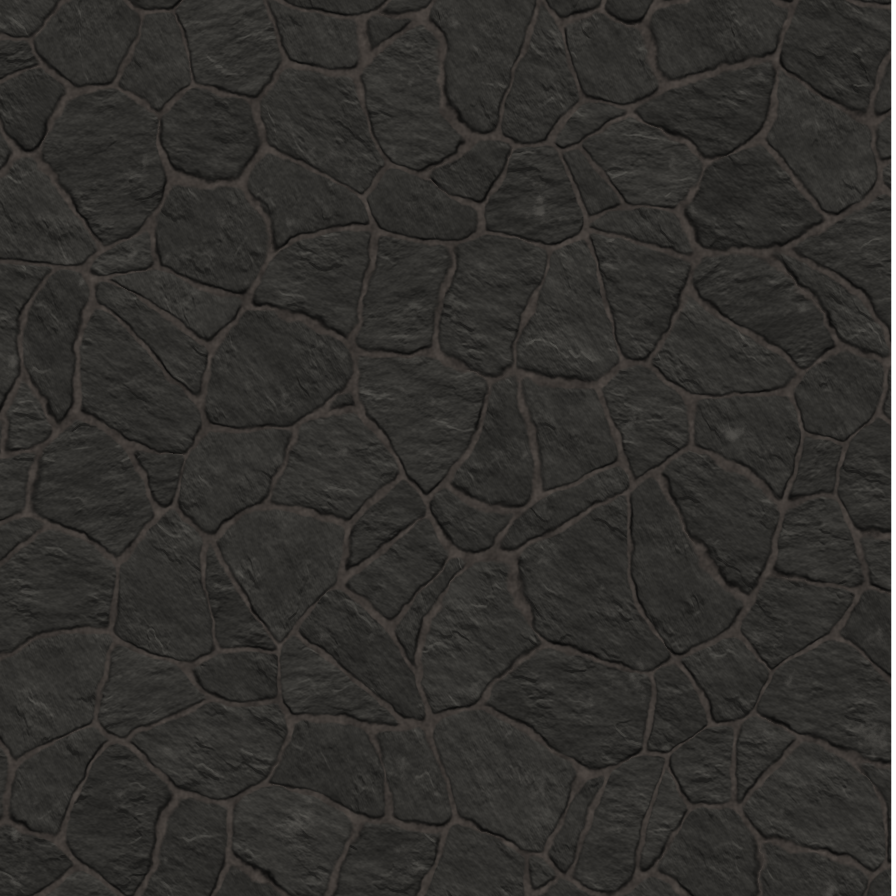
This texture is drawn by a Shadertoy shader. Its source:

```glsl
// Dark slate flagstones, irregular and cleft, set in thin brownish mortar, with a pale right margin.
#define STONES_ACROSS 10.0
#define SIZE_VARIATION 0.42
#define JOINT_WIDTH 0.032
#define EDGE_RAGGEDNESS 0.055
#define CORNER_SHARPNESS 42.0
#define RELIEF 0.17
#define SHADOW_DEPTH 0.58
#define LIGHT_DIR vec2(0.1, 0.995)
#define STONE_COLOR vec3(0.182, 0.178, 0.168)
#define MORTAR_COLOR vec3(0.246, 0.226, 0.211)
#define DUST_COLOR vec3(0.350, 0.340, 0.322)
#define MARGIN_START 0.9948

vec2 hash2(vec2 p) {
    vec3 q = fract(p.xyx * vec3(0.1031, 0.1030, 0.0973));
    q += dot(q, q.yzx + 33.33);
    return fract((q.xx + q.yz) * q.zy);
}

float gradientDot(vec2 corner, vec2 offset) {
    return dot(hash2(corner) * 2.0 - 1.0, offset);
}

float gradientNoise(vec2 p) {
    vec2 i = floor(p), f = fract(p);
    vec2 u = f * f * f * (f * (f * 6.0 - 15.0) + 10.0);
    vec2 e = vec2(1.0, 0.0);
    float low = mix(gradientDot(i, f), gradientDot(i + e, f - e), u.x);
    float high = mix(gradientDot(i + e.yx, f - e.yx), gradientDot(i + 1.0, f - 1.0), u.x);
    return mix(low, high, u.y);
}

float fbm(vec2 p) {
    float sum = 0.0, amplitude = 0.5;
    for (int i = 0; i < 4; i++) {
        sum += amplitude * gradientNoise(p);
        p = mat2(1.6, 1.2, -1.2, 1.6) * p + 7.3;
        amplitude *= 0.5;
    }
    return sum;
}

// Site of one grid cell: xy is its position, z its weight
vec3 stoneSite(vec2 cell) {
    return vec3(cell + hash2(cell), SIZE_VARIATION * hash2(cell + 71.0).x);
}

// Weighted Voronoi: returns rounded edge distance, outward direction and stone id
float stoneEdge(vec2 p, out vec2 outward, out vec2 id) {
    vec2 base = floor(p);
    vec3 nearest = vec3(0.0);
    float best = 1e5;
    for (int y = -2; y <= 2; y++)
    for (int x = -2; x <= 2; x++) {
        vec2 cell = base + vec2(x, y);
        vec3 site = stoneSite(cell);
        float power = dot(p - site.xy, p - site.xy) - site.z;
        if (power < best) { best = power; nearest = site; id = cell; }
    }
    float total = 1e-9;
    outward = vec2(0.0);
    for (int y = -2; y <= 2; y++)
    for (int x = -2; x <= 2; x++) {
        vec2 cell = base + vec2(x, y);
        if (cell == id) continue;
        vec3 site = stoneSite(cell);
        vec2 across = site.xy - nearest.xy;
        float power = dot(p - site.xy, p - site.xy) - site.z;
        float closeness = exp(-CORNER_SHARPNESS * (power - best) / (2.0 * length(across)));
        total += closeness;
        outward += closeness * normalize(across);
    }
    outward /= total;
    return -log(total) / CORNER_SHARPNESS;
}

// Cleft surface: broken ledges over fine rough grain, mostly falling to the right
float slateHeight(vec2 p, vec2 id) {
    float angle = -0.6 + 1.8 * (hash2(id + 13.0).x - 0.5);
    float c = cos(angle), s = sin(angle);
    vec2 q = mat2(c, -s, s, c) * p + 9.0 * hash2(id + 29.0);
    float layers = 3.2 * fbm(q * vec2(1.3, 2.3));
    float ledges = floor(layers) + smoothstep(0.0, 0.2, fract(layers));
    float broken = smoothstep(-0.15, 0.3, gradientNoise(q * 2.2 + 5.0));
    return 0.09 * broken * (ledges - layers) + 0.09 * layers
        + (0.15 + 0.14 * broken) * fbm(q * vec2(3.8, 6.5));
}

void mainImage(out vec4 fragColor, in vec2 fragCoord) {
    vec2 p = STONES_ACROSS * fragCoord / iResolution.y;
    float pixel = STONES_ACROSS / iResolution.y;

    // Stone layout: broad stretching makes sizes uneven, chips break the outlines
    vec2 stretch = vec2(gradientNoise(p * 0.5 + 3.0), gradientNoise(p * 0.5 + 41.0)) * 0.75;
    vec2 chips = vec2(fbm(p * 3.5 + 17.0), fbm(p * 3.5 + 59.0)) * EDGE_RAGGEDNESS * 2.0;
    vec2 outward, id;
    float edge = stoneEdge(p + stretch + chips, outward, id);
    float joint = JOINT_WIDTH * (1.0 + 2.6 * fbm(p * 1.8 + 80.0));
    float depth = edge - joint;

    // Stone face: relief, broad and fine mottling, pale dust
    float reach = 0.02;
    float slope = (slateHeight(p, id) - slateHeight(p + LIGHT_DIR * reach, id)) / reach;
    float mottle = fbm(p * 1.7 + 120.0);
    float grain = gradientNoise(p * 23.0);
    float tone = 1.0 + 0.16 * (hash2(id + 5.0).y - 0.5) + 0.35 * mottle + 0.16 * grain;
    vec3 stone = STONE_COLOR * tone * (1.0 + clamp(RELIEF * slope, -0.36, 0.45));
    float dust = smoothstep(0.16, 0.5, fbm(p * 1.9 + 200.0) + 0.5 * fbm(p * 9.0));
    stone = mix(stone, DUST_COLOR, 0.65 * dust);

    // Worn rims catch light on the side that faces it
    float facing = dot(outward, LIGHT_DIR);
    stone *= 1.0 + 0.18 * facing * exp(-max(depth, 0.0) / 0.035);

    // Mortar and the dark crevice beside it
    vec3 mortar = MORTAR_COLOR * (1.0 + 0.7 * fbm(p * 5.0 + 33.0) + 0.2 * grain);
    float blur = max(0.018, pixel);
    vec3 color = mix(mortar, stone, smoothstep(-blur, blur, depth));
    float crevice = exp(-pow((depth - 0.006) / max(0.021, pixel), 2.0));
    float shade = mix(0.15, 1.0, smoothstep(-0.4, 0.7, -facing));
    shade *= clamp(0.8 + 2.2 * fbm(p * 2.3 + 150.0), 0.1, 1.25);
    color *= 1.0 - SHADOW_DEPTH * crevice * shade;

    // Pale margin along the right side
    float halfPixel = 0.5 / iResolution.x;
    float margin = smoothstep(-halfPixel, halfPixel, fragCoord.x / iResolution.x - MARGIN_START);
    fragColor = vec4(mix(color, vec3(1.0), margin), 1.0);
}
```
